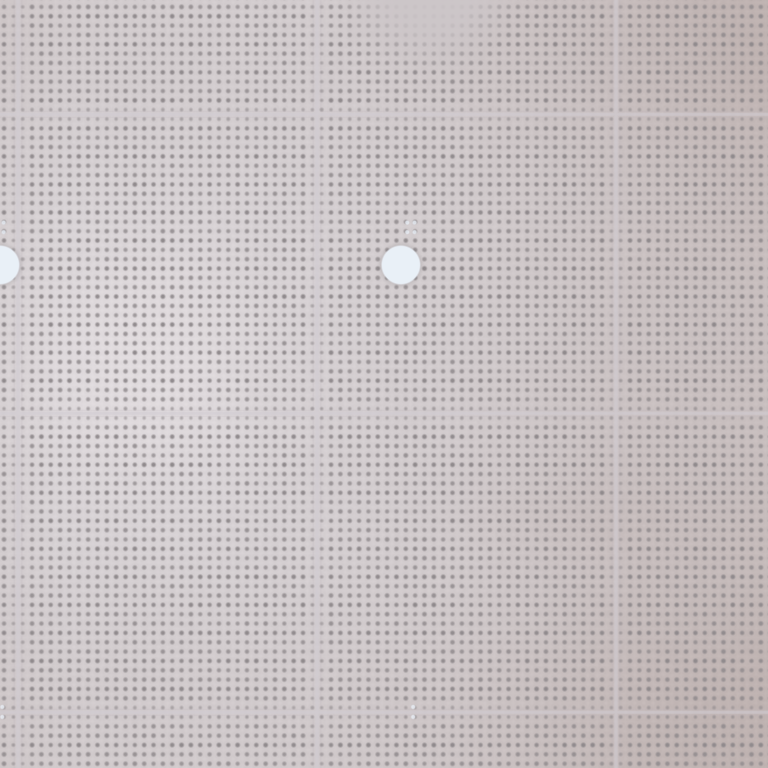
Reproduce this texture procedurally as a WebGL 2 fragment shader.

```glsl
#version 300 es
precision highp float;
// Perforated ceiling panels: a fine grid of soft round holes, 32 per panel,
// crossed by pale seams, with round lamps and small bright specks on top.
// Holes and seams come from repeated cells; broad gradients tint the surface.

uniform vec2 u_resolution;
out vec4 outColor;

const float HOLES = 32.0;                      // holes along one panel side
const float PANEL = 0.3893;                    // panel side in canvas units
const vec2 SEAM_ORIGIN = vec2(0.4128, 0.4618); // one crossing of the seams
const vec2 LAMP_START = vec2(0.0, 0.655);
const float LAMP_STEP = 0.522;
const float LAMP_RADIUS = 0.0252;
const float SPECK_STEP = 0.535;

const vec3 PLATE = vec3(0.835, 0.815, 0.825);
const vec3 PLATE_WARM = vec3(0.755, 0.71, 0.705);
const vec3 HOLE = vec3(0.565, 0.543, 0.553);
const vec3 SEAM = vec3(0.815, 0.795, 0.82);
const vec3 SEAM_EDGE = vec3(0.74, 0.705, 0.735);
const vec3 GLOW = vec3(0.80, 0.775, 0.785);
const vec3 LAMP = vec3(0.915, 0.94, 0.97);

float hash(vec2 p) {
  return fract(sin(dot(p, vec2(127.1, 311.7))) * 43758.5453);
}

float noise(vec2 p) {
  vec2 i = floor(p), f = fract(p);
  f = f * f * (3.0 - 2.0 * f);
  float low = mix(hash(i), hash(i + vec2(1, 0)), f.x);
  float high = mix(hash(i + vec2(0, 1)), hash(i + vec2(1, 1)), f.x);
  return mix(low, high, f.y);
}

// Soft filled shape from a signed distance
float fill(float dist, float soft) {
  return 1.0 - smoothstep(-soft, soft, dist);
}

// Smooth round falloff, 1 at the center
float spot(vec2 p, vec2 center, vec2 size) {
  vec2 q = (p - center) / size;
  return exp(-dot(q, q));
}

// Surface color under uneven light
vec3 plateColor(vec2 p) {
  float warmth = 0.62 * smoothstep(0.3, 1.05, p.x);
  warmth += 0.3 * spot(p, vec2(1.02, 0.03), vec2(0.3));
  warmth += 0.3 * spot(p, vec2(1.02, 0.95), vec2(0.25, 0.3));
  warmth += 0.14 * spot(p, vec2(0.75, 0.33), vec2(0.16, 0.06));
  warmth += 0.25 * smoothstep(0.35, 0.0, p.y);
  warmth += 0.2 * smoothstep(0.7, 1.0, p.y);
  warmth += 0.15 * smoothstep(0.1, 0.0, p.x);
  warmth += 0.1 * (noise(p * 5.0) - 0.5);
  vec3 color = mix(PLATE, PLATE_WARM, clamp(warmth, 0.0, 1.1));
  return color + 0.045 * spot(p, vec2(0.18, 0.53), vec2(0.17));
}

// Strength of the hole in the current grid cell
float holeMask(vec2 grid, vec2 seamDist, float soft) {
  vec2 cell = floor(grid);
  float vary = hash(cell);
  float nearSeam = smoothstep(0.6, 1.1, min(seamDist.x, seamDist.y));
  float radius = mix(0.18, 0.225, nearSeam) + 0.03 * (vary - 0.5);
  float row = mod(cell.y, 3.0) < 0.5 ? 1.0 : 0.86;
  float mask = fill(length(fract(grid) - 0.5) - radius, soft);
  return mask * row * mix(0.72, 1.0, nearSeam) * (0.88 + 0.12 * vary);
}

// Pinpoints mirrored around a center
float specks(vec2 p, vec2 center, vec2 gap, float soft) {
  vec2 q = abs(p - center) - gap;
  return fill(length(q) - 0.0026, soft);
}

void main() {
  float side = min(u_resolution.x, u_resolution.y);
  vec2 p = gl_FragCoord.xy / side;
  float pixel = 1.0 / side;
  float pitch = PANEL / HOLES;

  // Hole grid, and distance to the closest seams in hole pitches
  vec2 grid = (p - SEAM_ORIGIN) / pitch;
  vec2 seamDist = abs(fract(grid / HOLES + 0.5) - 0.5) * HOLES;
  float gridSoft = max(0.15, 0.8 * pixel / pitch);

  // Plate with faint grain and light between holes, then seams and holes
  vec3 color = plateColor(p) + 0.014 * (noise(p * 260.0) - 0.5);
  color += 0.012 * smoothstep(0.4, 0.68, length(fract(grid) - 0.5));
  float seam = min(seamDist.x, seamDist.y * 1.25);
  color = mix(color, SEAM_EDGE, 0.3 * fill(abs(seam - 0.4) - 0.05, gridSoft));
  color = mix(color, SEAM, 0.6 * fill(seam - 0.22, gridSoft));
  color = mix(color, HOLE, holeMask(grid, seamDist, gridSoft));

  // Hazy reflection washing out the holes at the top
  float haze = fill(length((p - vec2(0.56, 1.01)) / vec2(0.125, 0.11)) - 0.7, 0.4);
  color = mix(color, GLOW, 0.92 * haze);

  // Lamps in a row, each with specks above and far below
  float speckSoft = max(0.0012, 0.75 * pixel);
  for (int i = 0; i < 2; i++) {
    vec2 lamp = LAMP_START + vec2(float(i) * LAMP_STEP, 0.0);
    float edge = length(p - lamp) - LAMP_RADIUS;
    color *= 1.0 - 0.08 * fill(edge - 0.003, 0.004);
    color = mix(color, LAMP, fill(edge, max(0.0015, 0.75 * pixel)));
    vec2 mark = vec2(float(i) * SPECK_STEP, LAMP_START.y);
    float dots = specks(p, mark + vec2(0.0, 0.049), vec2(0.0048, 0.0062), speckSoft);
    dots += specks(p, mark + vec2(0.003, -0.582), vec2(0.0, 0.0065), speckSoft);
    color = mix(color, LAMP, 0.8 * min(dots, 1.0));
  }

  outColor = vec4(color, 1.0);
}
```
